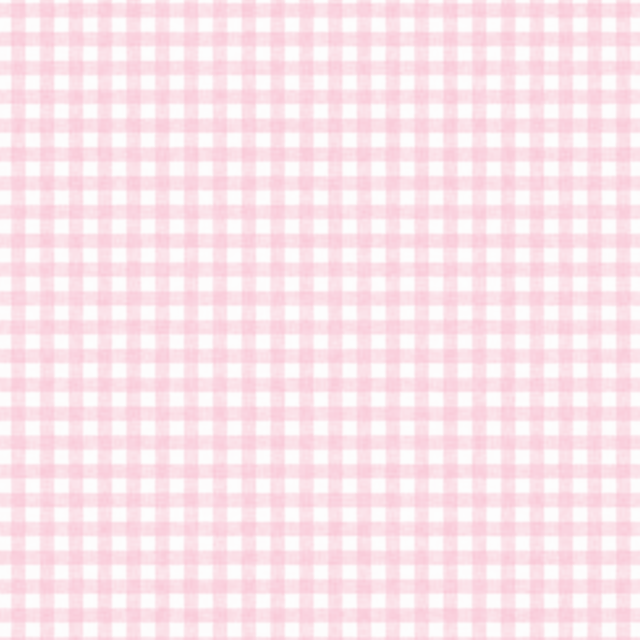
A three.js fragment shader for this pattern:

```glsl
varying vec2 vUv;

const float REPEATS = 22.215;
const vec2 BAND_CENTER = vec2(0.637, 0.855);
const float BAND_HALF_WIDTH = 0.25;
const float EDGE_SOFTNESS = 0.07;
const float THREADS_PER_REPEAT = 11.0;

const vec3 WHITE = vec3(0.993, 0.990, 0.990);
const vec3 PALE_PINK = vec3(0.984, 0.882, 0.910);
const vec3 DEEP_PINK = vec3(0.980, 0.820, 0.870);

float hash(vec2 p) {
  vec3 q = fract(vec3(p.xyx) * 0.1031);
  q += dot(q, q.yzx + 33.33);
  return fract((q.x + q.y) * q.z);
}

float valueNoise(vec2 p) {
  vec2 cell = floor(p);
  vec2 f = fract(p);
  f = f * f * (3.0 - 2.0 * f);
  float low = mix(hash(cell), hash(cell + vec2(1.0, 0.0)), f.x);
  float high = mix(hash(cell + vec2(0.0, 1.0)), hash(cell + 1.0), f.x);
  return mix(low, high, f.y);
}

// Soft-edged stripe centered on each whole number
float stripe(float t, float halfWidth, float softness) {
  float d = abs(fract(t + 0.5) - 0.5);
  return 1.0 - smoothstep(halfWidth - softness, halfWidth + softness, d);
}

// Slight tint difference from one band to the next
float bandTint(float t, float seed) {
  return hash(vec2(floor(t + 0.5) + 50.0, seed)) - 0.5;
}

// Fine yarn running both ways, broken up along its length
float weave(vec2 p, float threads) {
  float warp = valueNoise(p * vec2(threads, 4.0) + 20.0);
  float weft = valueNoise(p * vec2(4.0, threads) + 70.0);
  return warp + weft - 1.0;
}

void main() {
  vec2 p = vUv * REPEATS - BAND_CENTER;
  float vertical = stripe(p.x, BAND_HALF_WIDTH, EDGE_SOFTNESS);
  float horizontal = stripe(p.y, BAND_HALF_WIDTH, EDGE_SOFTNESS);

  // White ground, single bands, then darker crossings
  float covered = max(vertical, horizontal);
  vec3 color = mix(WHITE, PALE_PINK, covered);
  color = mix(color, DEEP_PINK, vertical * horizontal);

  // Dye variation on the bands, yarn fainter on the white
  float tint = 0.004 * (vertical * bandTint(p.x, 3.0) + horizontal * bandTint(p.y, 11.0));
  tint += 0.03 * mix(0.2, 1.0, covered) * weave(p, THREADS_PER_REPEAT);
  color += tint * vec3(0.15, 1.0, 0.8);

  gl_FragColor = vec4(clamp(color, 0.0, 1.0), 1.0);
}
```
